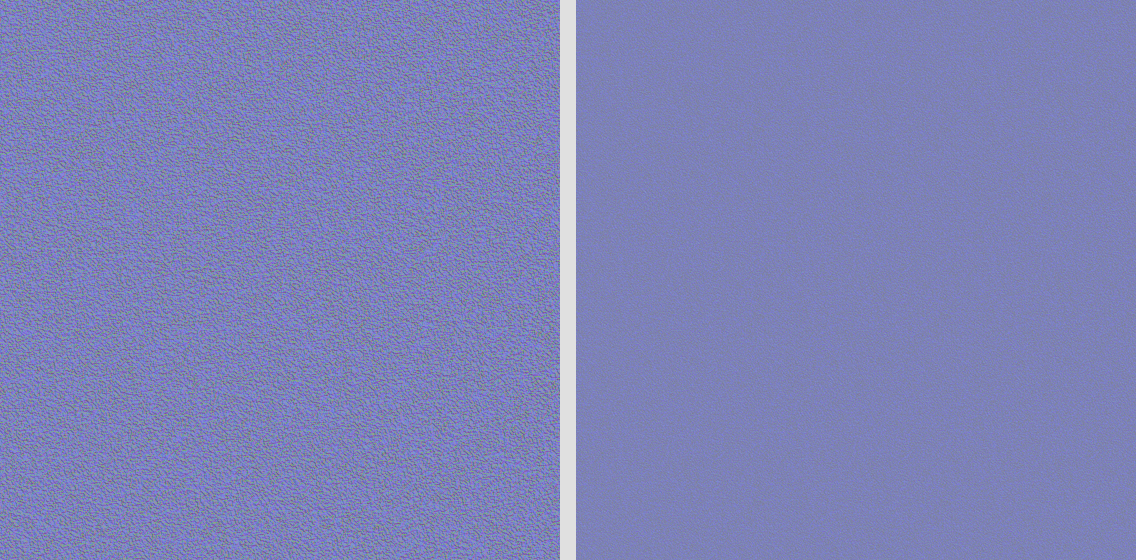
Left: one tile. Right: repeated 3 by 3.
Give the GLSL for this texture map, as a WebGL 2 fragment shader.

```glsl
#version 300 es
precision highp float;
// Normal map of a very fine, rough plaster grain: two turned lattices of smooth
// noise make a height field, and its slopes are coded as muted colour.
// Each lattice has a whole-number matrix and wraps, so the square tiles.

uniform vec2 u_resolution;
out vec4 fragColor;

// Columns give the lattice steps across one tile in x and in y.
const mat2 DIAGONAL_LATTICE = mat2(290.0, -285.0, 297.0, 300.0);
const mat2 UPRIGHT_LATTICE = mat2(350.0, -75.0, 50.0, 365.0);
const float SLOPE_STEP = 0.0004;
const float RELIEF = 0.0066;

const vec3 FLAT_COLOUR = vec3(0.49, 0.508, 0.21);
const vec3 NORMAL_GAIN = vec3(0.155, 0.19, 0.7);
const float SHADE_BY_GREEN = 0.35;

// Integer hash of a lattice point, from 0 to 1.
float hash(vec2 cell, uint seed) {
  uvec2 c = uvec2(ivec2(cell));
  uint h = c.x * 1597u + c.y * 51749u + seed * 7919u;
  h = (h ^ (h >> 15u)) * 73244475u;
  h = (h ^ (h >> 13u)) * 73244475u;
  return float((h ^ (h >> 16u)) & 65535u) / 65535.0;
}

// Value of a lattice point, moved into the unit tile first so that it wraps.
float latticeValue(vec2 cell, mat2 lattice, mat2 toTile, uint seed) {
  vec2 inTile = fract(toTile * (cell + 0.25));
  return hash(floor(lattice * inTile + 0.25), seed);
}

// Smooth value noise on a turned lattice that repeats over the unit square.
float tileNoise(vec2 uv, mat2 lattice, uint seed) {
  mat2 toTile = inverse(lattice);
  vec2 p = lattice * uv;
  vec2 corner = floor(p);
  vec2 f = p - corner;
  vec2 blend = f * f * (3.0 - 2.0 * f);
  vec2 e = vec2(1.0, 0.0);
  float bottom = mix(latticeValue(corner, lattice, toTile, seed),
                     latticeValue(corner + e.xy, lattice, toTile, seed), blend.x);
  float top = mix(latticeValue(corner + e.yx, lattice, toTile, seed),
                  latticeValue(corner + e.xx, lattice, toTile, seed), blend.x);
  return mix(bottom, top, blend.y);
}

// Sum of both lattices, which hides the direction of either.
float height(vec2 uv) {
  return 0.6 * (tileNoise(uv, DIAGONAL_LATTICE, 1u)
              + tileNoise(uv, UPRIGHT_LATTICE, 2u));
}

// Surface normal from central differences of the height.
vec3 surfaceNormal(vec2 uv, float relief) {
  vec2 e = vec2(SLOPE_STEP, 0.0);
  vec2 rise = vec2(height(uv + e.xy) - height(uv - e.xy),
                   height(uv + e.yx) - height(uv - e.yx));
  return normalize(vec3(-rise * relief / (2.0 * SLOPE_STEP), 1.0));
}

// Colour code of a normal; blue drops where green rises.
vec3 encodeNormal(vec3 normal) {
  vec3 colour = FLAT_COLOUR + NORMAL_GAIN * normal;
  colour.b -= SHADE_BY_GREEN * (colour.g - FLAT_COLOUR.g);
  return clamp(colour, 0.0, 1.0);
}

void main() {
  // Four samples per pixel smooth the grain edges.
  vec3 colour = vec3(0.0);
  for (int i = 0; i < 4; i++) {
    vec2 offset = vec2(i % 2, i / 2) * 0.5 - 0.25;
    vec2 uv = (gl_FragCoord.xy + offset) / u_resolution;
    colour += 0.25 * encodeNormal(surfaceNormal(uv, RELIEF));
  }
  fragColor = vec4(colour, 1.0);
}
```
